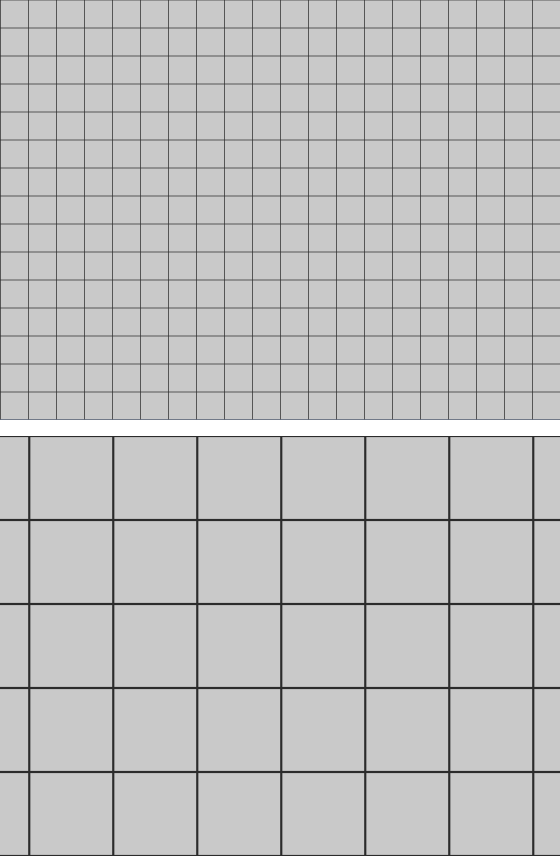
Top: the whole. Bottom: its middle third, enlarged.
This pattern is drawn by a Shadertoy shader. Its source:

```glsl
const vec2 CELL_COUNT = vec2(20.0, 15.0);    // repeats across and down
const vec2 LINE_OFFSET = vec2(0.015, 0.0);   // line centre, in cells
const float LINE_WIDTH = 0.026;              // in cells
const float EDGE_HEIGHT = 0.026;             // bottom rim, in cells
const vec3 TILE_COLOR = vec3(0.787);
const vec3 LINE_COLOR = vec3(0.17);
const vec3 EDGE_COLOR = vec3(0.40, 0.44, 0.52);

// Share of each pixel covered by a band at the given distance from its centre
vec2 bandCoverage(vec2 dist, float width, vec2 pixel) {
    vec2 overlap = 0.5 * (width + pixel) - dist;
    return clamp(overlap, vec2(0.0), min(vec2(width), pixel)) / pixel;
}

// Distance to the nearest grid line on each axis, in cells
vec2 gridDistance(vec2 cellPos) {
    return abs(fract(cellPos - LINE_OFFSET + 0.5) - 0.5);
}

void mainImage(out vec4 fragColor, in vec2 fragCoord) {
    vec2 pixel = CELL_COUNT / iResolution.xy;
    vec2 cellPos = fragCoord * pixel;

    // Ruled grid, with crossings merged instead of darkened twice
    vec2 lines = bandCoverage(gridDistance(cellPos), LINE_WIDTH, pixel);
    float ink = 1.0 - (1.0 - lines.x) * (1.0 - lines.y);
    vec3 color = mix(TILE_COLOR, LINE_COLOR, ink);

    // Cool rim along the bottom
    vec2 rimDistance = vec2(abs(cellPos.y - 0.5 * EDGE_HEIGHT));
    float rim = bandCoverage(rimDistance, EDGE_HEIGHT, pixel.yy).y;
    color = mix(color, EDGE_COLOR, rim);

    fragColor = vec4(color, 1.0);
}
```
